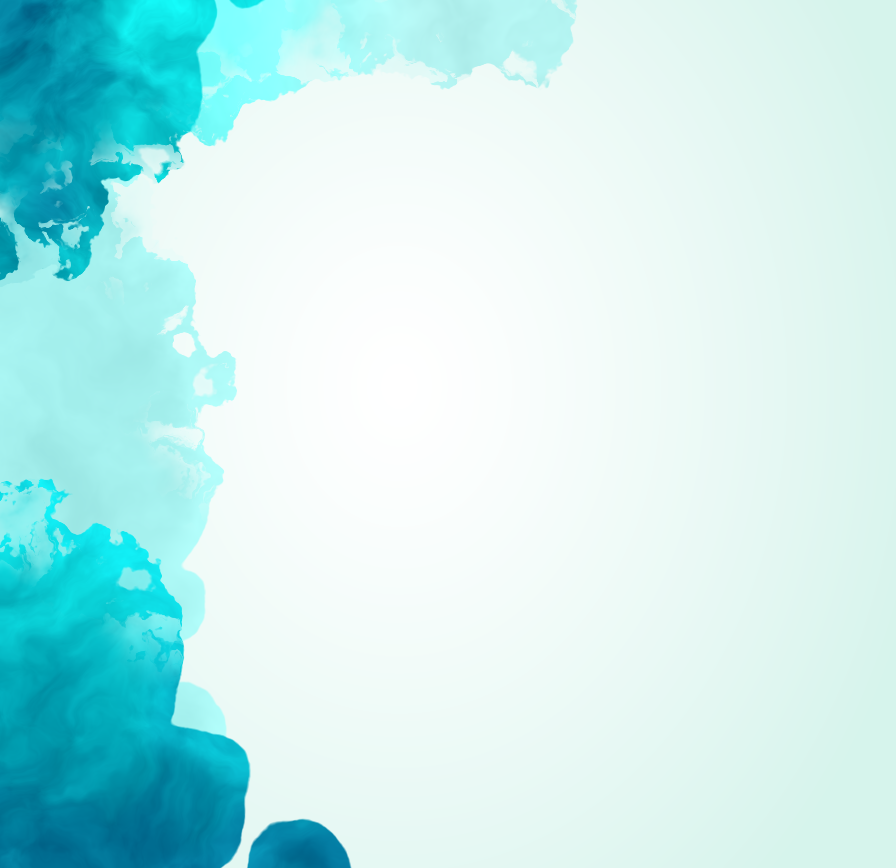
Write a Shadertoy shader that draws this background.

```glsl
#define LIGHT_CENTER vec2(0.46, 0.555)
#define LIGHT_REACH 0.62
#define SMOOTH_WARP 0.016
#define ROUGH_WARP 0.10
#define LACE_SCALE 24.0
#define LACE_DEPTH 0.085
#define LOBE_BLEND 0.012
#define MINT vec3(0.84, 0.955, 0.925)
#define DEEP vec3(0.0, 0.44, 0.58)
#define TEAL vec3(0.0, 0.63, 0.70)
#define CYAN vec3(0.05, 0.87, 0.88)
#define PALE vec3(0.63, 0.94, 0.93)

const int LOBES = 9;

// Lobes as center and radius, in canvas heights; the last is a hollow bubble
const vec3 INK_TOP[LOBES] = vec3[LOBES](
    vec3(0.08, 0.92, 0.148), vec3(0.027, 0.798, 0.10), vec3(0.175, 0.892, 0.057),
    vec3(0.094, 0.757, 0.038), vec3(0.2, 0.987, 0.048), vec3(0.285, 1.01, 0.024),
    vec3(0.0, 0.73, 0.045), vec3(0.06, 0.725, 0.034), vec3(0.179, 0.814, 0.031));
const vec3 INK_BOTTOM[LOBES] = vec3[LOBES](
    vec3(0.0, 0.212, 0.2), vec3(0.035, 0.325, 0.09), vec3(0.148, 0.232, 0.052),
    vec3(0.25, 0.108, 0.04), vec3(0.19, 0.07, 0.095), vec3(0.343, -0.004, 0.06),
    vec3(0.08, 0.057, 0.15), vec3(0.025, 0.412, 0.04), vec3(0.149, 0.333, 0.031));
const vec3 MIST_LEFT[LOBES] = vec3[LOBES](
    vec3(0.081, 0.461, 0.168), vec3(0.135, 0.643, 0.09), vec3(0.067, 0.569, 0.162),
    vec3(0.142, 0.73, 0.055), vec3(0.04, 0.69, 0.12), vec3(0.108, 0.3, 0.1),
    vec3(0.195, 0.302, 0.043), vec3(0.209, 0.162, 0.051), vec3(0.243, 0.539, 0.033));
const vec3 MIST_TOP[LOBES] = vec3[LOBES](
    vec3(0.27, 0.98, 0.11), vec3(0.24, 0.885, 0.045), vec3(0.357, 1.0, 0.092),
    vec3(0.438, 0.96, 0.065), vec3(0.488, 0.933, 0.042), vec3(0.546, 1.0, 0.065),
    vec3(0.623, 1.0, 0.05), vec3(0.4, 0.99, 0.08), vec3(0.593, 0.939, 0.031));

float hash(vec2 p) {
    return fract(sin(dot(p, vec2(127.1, 311.7))) * 43758.5453);
}

float noise(vec2 p) {
    vec2 i = floor(p), f = fract(p);
    f = f * f * (3.0 - 2.0 * f);
    return mix(mix(hash(i), hash(i + vec2(1, 0)), f.x),
               mix(hash(i + vec2(0, 1)), hash(i + vec2(1, 1)), f.x), f.y);
}

float fbm(vec2 p) {
    float sum = 0.0, gain = 0.5;
    for (int i = 0; i < 5; i++) {
        sum += gain * noise(p);
        p = mat2(1.6, 1.2, -1.2, 1.6) * p + 3.7;
        gain *= 0.5;
    }
    return sum;
}

float smoothMin(float a, float b, float k) {
    float h = max(k - abs(a - b), 0.0) / k;
    return min(a, b) - 0.25 * h * h * k;
}

// Cloud coverage in x, signed distance to its rim in y
vec2 cloud(vec2 p, vec3 lobes[LOBES], float rough) {
    vec2 warp = vec2(fbm(p * 20.0), fbm(p * 20.0 + 17.3)) - 0.5;
    vec2 q = p + warp * mix(SMOOTH_WARP, ROUGH_WARP, rough);
    float d = 1.0;
    for (int i = 0; i < LOBES; i++)
        d = smoothMin(d, length(q - lobes[i].xy) - lobes[i].z, LOBE_BLEND);
    float edge = max(1.2 / iResolution.y, 0.0015);
    float cover = 1.0 - smoothstep(-edge, edge, d);

    // Torn holes near rough rims
    float lace = fbm(p * LACE_SCALE + warp * 3.0 + 5.1);
    float rim = smoothstep(-LACE_DEPTH, -0.01, d) * rough;
    cover *= 1.0 - 0.9 * rim * smoothstep(0.52, 0.58, lace);
    vec3 bubble = lobes[LOBES - 1];
    float hollow = 1.0 - smoothstep(0.4, 0.62, length(q - bubble.xy) / bubble.z);
    return vec2(cover * (1.0 - 0.75 * hollow), d);
}

float glow(vec2 p, vec2 center, float radius) {
    vec2 v = (p - center) / radius;
    return exp(-dot(v, v));
}

void mainImage(out vec4 fragColor, in vec2 fragCoord) {
    vec2 p = fragCoord / iResolution.xy * vec2(1.032, 1.0);

    // Soft light fading to mint
    float fade = length((p - LIGHT_CENTER) * vec2(1.0, 0.8)) / LIGHT_REACH;
    vec3 color = mix(vec3(1.0), MINT, pow(min(fade, 1.0), 1.3));

    vec2 swirl = vec2(fbm(p * 7.0 + 2.0), fbm(p * 7.0 + 9.0));
    float smoke = fbm(p * 9.0 + swirl * 2.5) - 0.5;
    float wisps = fbm(p * 26.0 + swirl * 5.0) - 0.5;

    // Pale mist
    vec2 mist = cloud(p, MIST_LEFT, smoothstep(0.38, 0.5, p.y));
    vec3 tint = PALE + 0.12 * smoke + 0.05 * smoothstep(-0.05, 0.0, mist.y);
    color = mix(color, tint, mist.x * 0.95);
    mist = cloud(p, MIST_TOP, 0.85);
    tint = mix(vec3(0.42, 1.0, 0.99), vec3(0.68, 0.95, 0.94), smoothstep(0.22, 0.5, p.x));
    color = mix(color, tint + 0.2 * smoke, mist.x * 0.92);

    // Upper ink: dark corner, bright right side
    vec2 ink = cloud(p, INK_TOP, 1.0 - smoothstep(0.78, 0.9, p.y));
    float shade = smoothstep(0.0, 0.22, p.x + 0.25 * smoke);
    tint = mix(TEAL, CYAN, shade);
    float dark = glow(p, vec2(0.02, 0.97), 0.09) + glow(p, vec2(0.06, 0.76), 0.04);
    tint = mix(tint, DEEP, clamp(dark * 0.9 - smoke * 0.6, 0.0, 1.0));
    color = mix(color, tint + vec3(0.1, 0.4, 0.35) * wisps, ink.x);

    // Lower ink: bright crest sinking to deep blue
    ink = cloud(p, INK_BOTTOM, smoothstep(0.2, 0.32, p.y));
    float height = p.y + 0.2 * smoke;
    tint = mix(DEEP, TEAL, smoothstep(0.02, 0.2, height));
    tint = mix(tint, CYAN, 0.85 * smoothstep(0.2, 0.4, height + 0.3 * p.x));
    tint += vec3(0.02, 0.07, 0.08) * smoothstep(-0.05, -0.01, ink.y);
    color = mix(color, tint + vec3(0.05, 0.25, 0.22) * wisps, ink.x);

    fragColor = vec4(clamp(color, 0.0, 1.0), 1.0);
}
```
